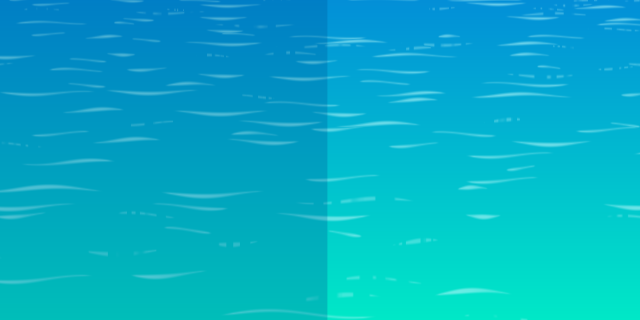
Write a Shadertoy shader that draws this texture.

```glsl
float hash(vec2 p) {
    vec3 q = fract(vec3(p.xyx) * 0.1031);
    q += dot(q, q.yzx + 33.33);
    return fract((q.x + q.y) * q.z);
}

float noise(float x, float seed) {
    float f = fract(x);
    return mix(hash(vec2(floor(x), seed)), hash(vec2(floor(x) + 1.0, seed)),
               f * f * (3.0 - 2.0 * f));
}

// One tapered, gently bent highlight per cell of a perspective row
float streak(vec2 p, float row, float pixel) {
    float seed = row + 70.0;
    float depth = exp(row / 22.0);
    float cellWidth = 0.18 + 0.34 * depth;
    float x = p.x / cellWidth + hash(vec2(seed, 3.0));
    vec2 cell = vec2(floor(x) + 20.0, seed);
    if (hash(cell + 5.1) > 0.68) return 0.0;

    float size = hash(cell + 11.7);
    float halfLength = mix(0.1, 0.44, size);
    float centre = mix(halfLength, 1.0 - halfLength, hash(cell + 23.3));
    float along = (fract(x) - centre) / halfLength;
    float taper = max(1.0 - along * along, 0.0);

    // Bend the spine and vary its thickness
    float spine = 1.3 - exp((row + 0.15 + 0.7 * hash(cell + 31.9)) / 22.0);
    float phase = 6.283 * hash(cell + 47.2);
    spine += depth * 0.009 * sin(along * mix(1.2, 3.2, size) + phase);
    float swell = 0.55 + 0.45 * sin(along * 2.3 + phase * 1.7);
    float thickness = (0.0025 + 0.0045 * depth) * taper * (0.35 + 0.65 * swell);

    // Some highlights break into faint dashes
    float broken = step(0.7, hash(cell + 59.4));
    float dashes = smoothstep(0.4, 0.7, noise(along * 7.0 + 40.0, seed + cell.x));
    float strength = mix(0.55 + 0.45 * swell, 0.6 * dashes, broken);
    float soft = pixel + 0.002;
    float line = 1.0 - smoothstep(thickness - soft, thickness + soft, abs(p.y - spine));
    return line * strength * smoothstep(0.0, 0.35, taper);
}

void mainImage(out vec4 fragColor, in vec2 fragCoord) {
    vec2 p = fragCoord / iResolution.y;
    float pixel = 1.0 / iResolution.y;
    float side = smoothstep(-pixel, pixel, p.x - 1.023);

    // Water gradients of the shaded and the bright side
    vec3 shaded = mix(vec3(0.0, 0.745, 0.725), vec3(0.0, 0.495, 0.775), p.y);
    vec3 bright = mix(vec3(0.0, 0.91, 0.78), vec3(0.01, 0.56, 0.845), p.y);
    vec3 color = mix(shaded, bright, side);

    // Highlights crowd together towards the top
    float row = floor(log(1.3 - p.y) * 22.0);
    float light = 0.0;
    for (int i = -1; i <= 1; i++)
        light = max(light, streak(p, row + float(i), pixel));

    vec3 glint = mix(vec3(0.5, 0.82, 0.88), vec3(0.68, 0.96, 0.97), side);
    color = mix(color, glint, 0.6 * light);
    fragColor = vec4(color, 1.0);
}
```
